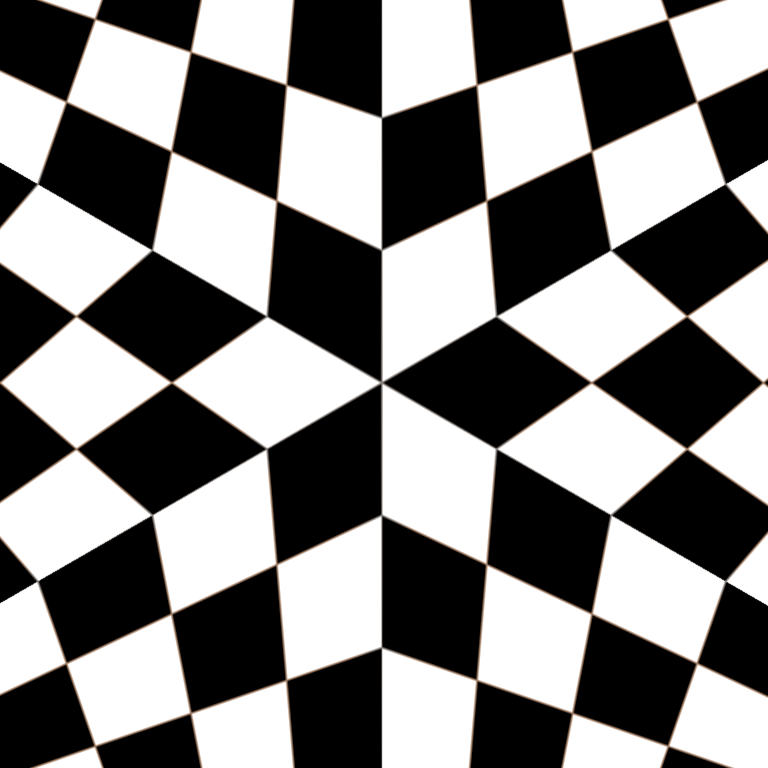
Write a WebGL 1 fragment shader that draws this pattern.

```glsl
precision highp float;

uniform vec2 u_resolution;

#define CENTER vec2(0.4972, 0.5015)
#define CELL vec2(0.1491, 0.0864)
#define BULGE 12.0
#define EDGE 0.0021
#define WARM_TINT vec3(0.10, -0.01, -0.09)
#define SECTOR 1.04719755

// Distance to the nearest grid line, signed by the parity of the cell.
float signedStripe(float coord, float slope) {
  float nearest = 0.5 - abs(fract(coord) - 0.5);
  float parity = 1.0 - 2.0 * mod(floor(coord), 2.0);
  return parity * nearest / slope;
}

void main() {
  float shortSide = min(u_resolution.x, u_resolution.y);
  vec2 p = (gl_FragCoord.xy - CENTER * u_resolution) / shortSide;

  // Fold the plane into six wedges, each turned to face right.
  float wedge = floor(atan(p.y, p.x + 1e-7) / SECTOR + 0.5);
  float c = cos(wedge * SECTOR);
  float s = sin(wedge * SECTOR);
  vec2 q = vec2(c * p.x + s * p.y, c * p.y - s * p.x) / CELL;

  // Invert the bilinear patch x = i + j - i * j * 2 / BULGE, y = i - j.
  float root = sqrt(max(BULGE * BULGE - 2.0 * BULGE * q.x + q.y * q.y, 0.01));
  float total = BULGE - root;
  vec2 grid = 0.5 * vec2(total + q.y, total - q.y);

  // Analytic gradients turn grid units into canvas units.
  vec2 slopeI = 0.5 * vec2(BULGE / root, 1.0 - q.y / root) / CELL;
  vec2 slopeJ = 0.5 * vec2(BULGE / root, -1.0 - q.y / root) / CELL;
  vec2 stripes = vec2(signedStripe(grid.x, length(slopeI)),
                      signedStripe(grid.y, length(slopeJ)));

  // Checker with soft edges; neighbouring wedges are inverted.
  float width = max(EDGE, 0.75 / shortSide);
  vec2 sides = clamp(stripes / width, -1.0, 1.0);
  float flip = 1.0 - 2.0 * mod(wedge, 2.0);
  float shade = 0.5 - 0.5 * sides.x * sides.y * flip;

  // Warm fringe on the lines inside each wedge.
  float inner = smoothstep(0.05, 0.3, min(grid.x, grid.y));
  float fringe = 4.0 * shade * (1.0 - shade);
  vec3 color = vec3(shade) + WARM_TINT * fringe * mix(0.2, 1.0, inner);
  gl_FragColor = vec4(clamp(color, 0.0, 1.0), 1.0);
}
```
